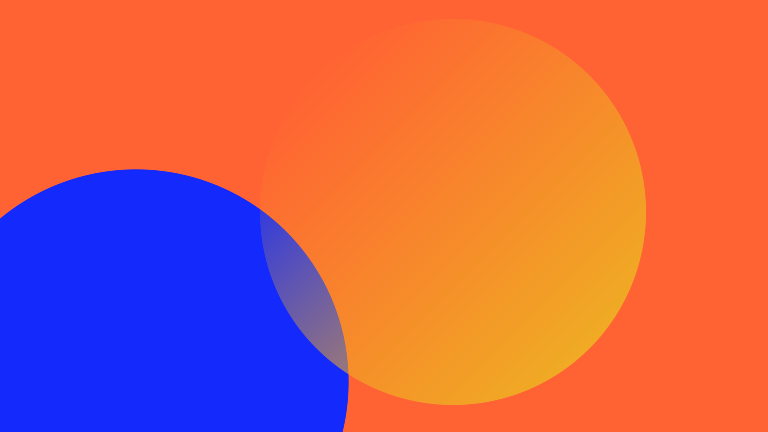
A Shadertoy shader for this background:

```glsl
// Antialiased disc coverage, in units of canvas height
float disc(vec2 p, vec2 center, float radius) {
    float halfPixel = 0.5 / iResolution.y;
    return 1.0 - smoothstep(-halfPixel, halfPixel, length(p - center) - radius);
}

void mainImage(out vec4 fragColor, in vec2 fragCoord) {
    vec2 p = fragCoord / iResolution.y;

    // Flat backdrop
    vec3 color = vec3(1.0, 0.39, 0.2);

    // Solid blue disc
    color = mix(color, vec3(0.08, 0.16, 0.985), disc(p, vec2(0.315, 0.116), 0.492));

    // Amber disc, fading in from its upper left to its lower right
    vec2 amberCenter = vec2(1.0486, 0.5093);
    float amberRadius = 0.4468;
    float along = dot(p - amberCenter, normalize(vec2(1.0, -1.0))) / amberRadius;
    float opacity = clamp(0.5 + 0.5 * along, 0.0, 1.0);
    color = mix(color, vec3(0.94, 0.67, 0.14), opacity * disc(p, amberCenter, amberRadius));

    fragColor = vec4(color, 1.0);
}
```
